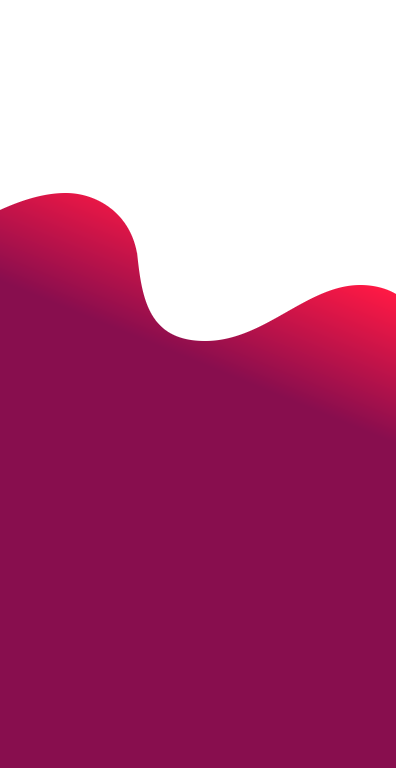
This background is drawn by a Shadertoy shader. Its source:

```glsl
// A white sky above a smooth wave filled with a tilted crimson-to-plum gradient.

#define SKY          vec3(1.0)
#define PLUM         vec3(0.535, 0.053, 0.306)
#define CRIMSON      vec3(1.0, 0.098, 0.267)
#define FADE_START   0.635   // height at the left side where plum begins to warm
#define FADE_TILT    0.212   // drop of that level across the canvas
#define FADE_HEIGHT  0.195   // vertical extent of the gradient
#define SOLVE_STEPS  18

// Wave outline: cubic Bezier segments sharing their end points.
const int SEGMENTS = 5;
const vec2 WAVE[16] = vec2[16](
    vec2(0.000, 0.7266), vec2(0.050, 0.7383), vec2(0.108, 0.7487),
    vec2(0.166, 0.7487), vec2(0.246, 0.7487), vec2(0.332, 0.7214),
    vec2(0.347, 0.6667), vec2(0.359, 0.6094), vec2(0.377, 0.5560),
    vec2(0.518, 0.5560), vec2(0.668, 0.5560), vec2(0.774, 0.6289),
    vec2(0.910, 0.6289), vec2(0.942, 0.6289), vec2(0.975, 0.6250),
    vec2(1.000, 0.6172));

vec2 bezier(vec2 a, vec2 b, vec2 c, vec2 d, float t) {
    float s = 1.0 - t;
    return s * s * s * a + 3.0 * s * t * (s * b + t * c) + t * t * t * d;
}

vec2 bezierTangent(vec2 a, vec2 b, vec2 c, vec2 d, float t) {
    float s = 1.0 - t;
    return 3.0 * (s * s * (b - a) + 2.0 * s * t * (c - b) + t * t * (d - c));
}

// Signed distance to the wave in pixels, positive above it.
float waveDistance(vec2 uv) {
    int first = 0;
    for (int i = 1; i < SEGMENTS; i++) {
        if (uv.x >= WAVE[3 * i].x) first = 3 * i;
    }
    vec2 a = WAVE[first], b = WAVE[first + 1];
    vec2 c = WAVE[first + 2], d = WAVE[first + 3];

    // Each segment runs left to right, so bisection finds its parameter.
    float low = 0.0, high = 1.0;
    for (int i = 0; i < SOLVE_STEPS; i++) {
        float middle = 0.5 * (low + high);
        if (bezier(a, b, c, d, middle).x < uv.x) low = middle;
        else high = middle;
    }
    float t = 0.5 * (low + high);
    vec2 offset = (uv - bezier(a, b, c, d, t)) * iResolution.xy;
    vec2 tangent = normalize(bezierTangent(a, b, c, d, t) * iResolution.xy);
    return tangent.x * offset.y - tangent.y * offset.x;
}

void mainImage(out vec4 fragColor, in vec2 fragCoord) {
    vec2 uv = fragCoord / iResolution.xy;

    // Tilted gradient inside the wave
    float fadeLevel = FADE_START - FADE_TILT * uv.x;
    float warmth = clamp((uv.y - fadeLevel) / FADE_HEIGHT, 0.0, 1.0);
    vec3 wave = mix(PLUM, CRIMSON, warmth);

    // Antialiased crest
    float sky = clamp(0.5 + waveDistance(uv), 0.0, 1.0);
    fragColor = vec4(mix(wave, SKY, sky), 1.0);
}
```
